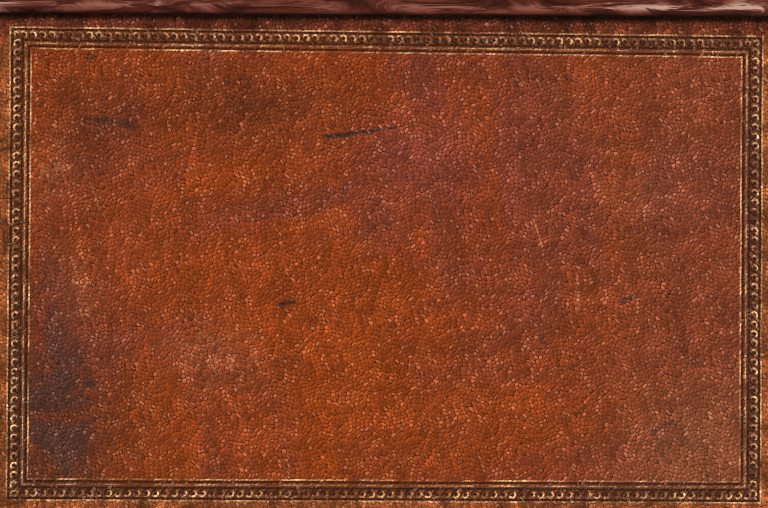
Reproduce this texture procedurally as a Shadertoy shader.

```glsl
// Worn brown leather cover with a gilt chain border and a dark spine along the top.

vec2 hash2(vec2 p) {
  vec3 q = fract(p.xyx * vec3(0.1031, 0.1030, 0.0973));
  q += dot(q, q.yzx + 33.33);
  return fract((q.xx + q.yz) * q.zy);
}

// Layered, rotated and warped sines
float sines(vec2 p) {
  float sum = 0.0, amp = 0.5;
  for (int i = 0; i < 5; i++) {
    p = mat2(0.8, 0.6, -0.6, 0.8) * p * 1.73 + 1.9;
    p += 0.7 * sin(p.yx * 1.3);
    sum += amp * sin(p.x) * cos(p.y);
    amp *= 0.7;
  }
  return sum;
}

// Cellular noise: x = distance to border, yz = offset from centre
vec3 cells(vec2 p) {
  vec2 id = floor(p), nearest = vec2(0);
  float f1 = 9.0, f2 = 9.0;
  for (int k = 0; k < 9; k++) {
    vec2 g = id + vec2(k % 3 - 1, k / 3 - 1);
    vec2 r = p - g - 0.1 - 0.8 * hash2(g);
    float d = length(r);
    if (d < f1) { f2 = f1; f1 = d; nearest = r; }
    else f2 = min(f2, d);
  }
  return vec3(f2 - f1, nearest);
}

float glow(vec2 p, float x, float y, float rx, float ry) {
  vec2 q = (p - vec2(x, y)) / vec2(rx, ry);
  return exp(-dot(q, q));
}

// Tapered stroke from (x, y) along (dx, dy)
float stroke(vec2 p, float x, float y, float dx, float dy, float width, float px) {
  vec2 a = p - vec2(x, y), ab = vec2(dx, dy);
  float t = clamp(dot(a, ab) / dot(ab, ab), 0.0, 1.0);
  float w = width * (1.0 - 0.7 * t);
  return 1.0 - smoothstep(w * 0.2, w + px, length(a - ab * t));
}

float line(float d, float at, float width, float px) {
  return 1.0 - smoothstep(width, width + px, abs(d - at));
}

// Broad stains and fading
vec3 hide(vec2 p) {
  float mottle = sines(p * 14.0 + 4.0);
  vec3 umber = vec3(0.35, 0.18, 0.12);
  vec3 col = mix(vec3(0.54, 0.235, 0.1), vec3(0.48, 0.225, 0.15), smoothstep(-0.4, 0.6, sines(p * 4.0)));
  col = mix(col, vec3(0.475, 0.24, 0.165), 0.75 * smoothstep(0.9, 1.4, p.x));
  col = mix(col, vec3(0.57, 0.25, 0.085), 0.55 * glow(p, 0.7, 0.18, 0.38, 0.22));
  col = mix(col, vec3(0.57, 0.25, 0.1), 0.6 * glow(p, 0.27, 0.55, 0.18, 0.17));
  col = mix(col, vec3(0.5, 0.24, 0.2), 0.6 * glow(p, 0.81, 0.69, 0.15, 0.09));
  col = mix(col, vec3(0.53, 0.33, 0.21), 0.5 * glow(p, 1.38, 0.12, 0.14, 0.12));
  col = mix(col, umber, 0.55 * glow(p, 0.5, 0.79, 0.17, 0.08));
  col = mix(col, umber, 0.5 * glow(p, 0.17, 0.77, 0.12, 0.11));
  float soot = glow(p, 0.09, 0.14, 0.16, 0.16) + 0.5 * glow(p, 0.08, 0.36, 0.1, 0.16);
  col = mix(col, vec3(0.28, 0.185, 0.165), clamp(soot * (0.75 + 0.7 * mottle), 0.0, 0.85));
  return col * (1.0 + 0.09 * mottle);
}

// Rubbed patches, ink marks and scratches
vec3 wear(vec3 col, vec2 p, float px) {
  float fray = sines(p * 55.0);
  float rub = 0.9 * glow(p, 0.42, 0.3, 0.08, 0.06) + 0.7 * glow(p, 0.16, 0.42, 0.04, 0.07)
    + 0.7 * glow(p, 0.1, 0.67, 0.05, 0.07) + 0.4 * glow(p, 1.25, 0.62, 0.05, 0.06);
  col = mix(col, vec3(0.72, 0.45, 0.3), rub * (0.15 + 0.6 * smoothstep(0.0, 0.6, fray)));
  vec2 q = p + 0.0025 * fray;
  float ink = stroke(q, 0.645, 0.73, 0.135, 0.02, 0.008, px)
    + 0.6 * stroke(q, 0.265, 0.755, -0.095, 0.013, 0.014, px)
    + stroke(q, 0.555, 0.4, 0.025, 0.006, 0.009, px)
    + 0.8 * stroke(q, 0.178, 0.887, 0.012, 0.003, 0.011, px)
    + 0.8 * stroke(q, 0.449, 0.839, 0.004, 0.005, 0.01, px)
    + 0.8 * stroke(q, 0.175, 0.246, 0.013, -0.003, 0.011, px)
    + 0.6 * stroke(q, 1.29, 0.152, 0.035, 0.02, 0.01, px)
    + 0.6 * stroke(q, 1.225, 0.408, 0.035, 0.012, 0.009, px)
    + 0.6 * stroke(q, 1.067, 0.335, 0.01, -0.02, 0.006, px);
  for (int i = 0; i < 14; i++) {
    vec2 at = 0.1 + hash2(vec2(i, 7)) * vec2(1.3, 0.78);
    ink += 0.3 * stroke(q, at.x, at.y, 0.01, 0.004, 0.006, px);
  }
  ink *= 0.55 + 0.45 * smoothstep(-0.4, 0.3, fray);
  col = mix(col, vec3(0.19, 0.15, 0.15), 0.8 * min(ink, 1.0));
  float scratch = stroke(p, 1.05, 0.57, 0.017, -0.055, 0.002, px)
    + 0.5 * stroke(p, 1.136, 0.39, 0.0, 0.07, 0.006, px)
    + 0.6 * stroke(p, 0.178, 0.64, 0.019, -0.055, 0.002, px);
  return mix(col, vec3(0.72, 0.48, 0.33), 0.6 * min(scratch, 1.0));
}

// Tooled frame: grooves, gilt rules and a chain of rings
vec3 border(vec3 col, float d, float along, float gilding, float px) {
  float band = smoothstep(-0.004, 0.004, d) - smoothstep(0.024, 0.045, d);
  col = mix(col, vec3(0.37, 0.22, 0.14), 0.65 * band);
  float pitch = 0.0185;
  vec2 link = vec2((fract(along / pitch) - 0.5) * pitch, d - 0.0145);
  float ring = line(length(link), 0.0062, 0.0009, px);
  float lit = smoothstep(-0.007, 0.004, link.x - link.y);
  float groove = line(d, 0.004, 0.001, px) + line(d, 0.025, 0.001, px) + line(d, 0.037, 0.001, px)
    + line(length(link), 0.0, 0.002, px) + ring * (1.0 - lit);
  col = mix(col, vec3(0.17, 0.1, 0.075), 0.65 * min(groove, 1.0));
  float gilt = 0.8 * line(d, 0.0, 0.0008, px) + ring * lit
    + 0.7 * line(d, 0.031, 0.0006, px) + 0.9 * line(d, 0.0415, 0.0007, px);
  return mix(col, vec3(0.82, 0.65, 0.44), min(gilt, 1.0) * gilding);
}

// Rounded spine with raised bands and gloss
vec3 spine(vec2 p, float h) {
  float sheen = sines(p * vec2(12, 70));
  float ridge = glow(p, 0.255, 1.0, 0.008, 0.1) + glow(p, 0.31, 1.0, 0.008, 0.1)
    + glow(p, 1.2, 1.0, 0.007, 0.1) + glow(p, 1.46, 1.0, 0.02, 0.1) + glow(p, 0.0, 1.0, 0.03, 0.1);
  float gloss = glow(vec2(h, 0), 0.017, 0.0, 0.008, 1.0) * (0.3 + 0.6 * smoothstep(1.1, 1.3, p.x));
  vec3 col = vec3(0.36, 0.17, 0.13) * (1.0 + 0.5 * sheen);
  float shine = (gloss + 0.4 * ridge) * smoothstep(-0.3, 0.5, sheen);
  return mix(col, vec3(0.8, 0.67, 0.6), min(shine, 0.9)) * smoothstep(-0.006, 0.008, h);
}

void mainImage(out vec4 fragColor, in vec2 fragCoord) {
  float px = 1.0 / iResolution.y;
  vec2 p = fragCoord * px;
  float s = fragCoord.x / iResolution.x;
  vec3 col = wear(hide(p), p, px);
  // Slightly skewed frame
  float side = min(p.x - mix(0.012, 0.021, p.y), mix(1.497, 1.502, p.y) - p.x);
  float level = min(p.y - mix(0.016, 0.01, s), mix(0.947, 0.928, s) - p.y);
  float d = min(side, level);
  float patina = sines(p * 30.0);
  vec3 rim = mix(vec3(0.52, 0.28, 0.15), vec3(0.36, 0.17, 0.11), smoothstep(0.9, 0.95, p.y));
  col = mix(rim * (1.0 + 0.3 * patina), col, smoothstep(-0.003, 0.003, d));
  float gilding = clamp(0.5 + 0.9 * patina + 0.15 * float(side < level), 0.12, 1.0);
  col = border(col, d, side < level ? p.y : p.x, gilding, px);
  // Uneven pebbled grain with glints, lit from the upper left
  vec2 g = p * 125.0 + 0.8 * sin(p.yx * 67.0);
  vec3 grain = cells(g);
  vec2 tone = hash2(floor(g - grain.yz));
  float relief = 0.2 * smoothstep(0.0, 0.5, grain.x) - 0.1 + 0.3 * dot(grain.yz, vec2(-0.6, 0.8));
  col *= 1.0 + relief * (0.9 + 0.5 * patina) + 0.16 * (tone.x - 0.5) + 0.1 * patina;
  col += vec3(0.17, 0.15, 0.14) * smoothstep(0.65, 1.0, tone.y) * smoothstep(0.1, 0.5, grain.x);
  // Spine and shadowed hinge
  float h = p.y - mix(0.975, 0.967, s);
  col *= 1.0 - 0.7 * smoothstep(-0.018, -0.004, h);
  col = mix(col, spine(p, h), smoothstep(-px, px, h));
  fragColor = vec4(clamp(col, 0.0, 1.0), 1.0);
}
```
